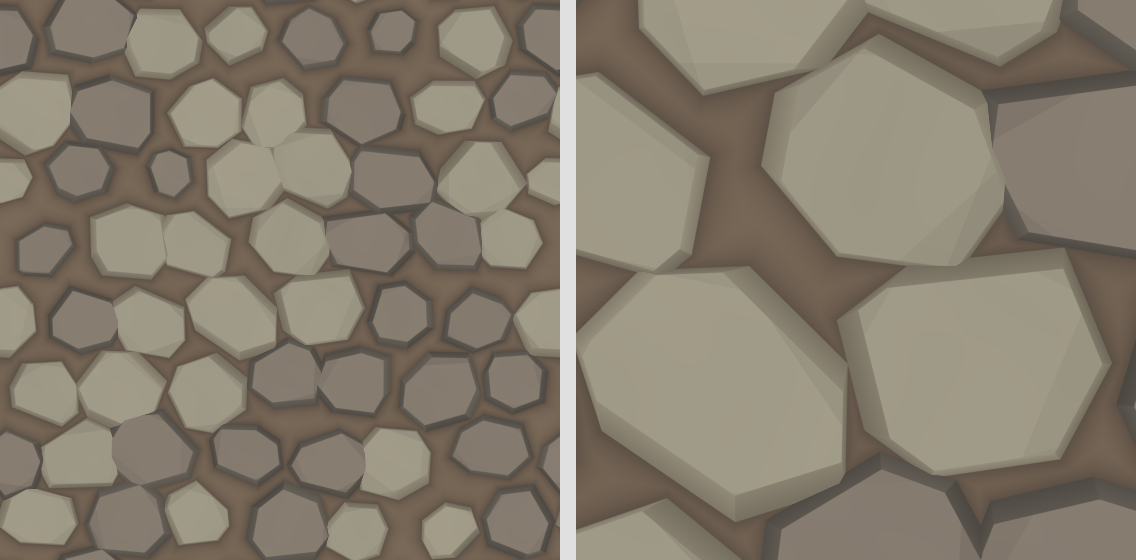
Left: the whole. Right: its middle third, enlarged.
This texture is drawn by a WebGL 2 fragment shader. Its source:

```glsl
#version 300 es
precision highp float;
// Tiling paving of faceted light and dark stones set in brown earth.

uniform vec2 u_resolution;
out vec4 fragColor;

const vec2  GRID = vec2(7.0, 8.0);            // stones per tile; the row count must be even
const float JITTER = 0.32;                    // scatter of the centres, in cells
const vec2  STONE_RADII = vec2(0.074, 0.063);
const float SMALLEST = 0.58;
const float LARGEST = 1.08;
const float MAX_TILT = 0.6;
const float DARK_SHARE = 0.49;
const int   SIDES = 7;
const int   CHIPS = 5;
const float SHADOW_REACH = 0.022;

const vec3 LIGHT_TOP = vec3(0.625, 0.602, 0.530);
const vec3 LIGHT_RIM = vec3(0.525, 0.497, 0.432);
const vec3 DARK_TOP = vec3(0.525, 0.483, 0.437);
const vec3 DARK_RIM = vec3(0.358, 0.338, 0.308);
const vec3 EARTH = vec3(0.477, 0.412, 0.345);
const vec3 EARTH_SHADOW = vec3(0.365, 0.315, 0.270);

const float TAU = 6.28318;

float hash(vec2 cell, float salt) {
    vec3 p = fract(vec3(cell, salt) * vec3(0.1031, 0.1030, 0.0973) + 0.137);
    p += dot(p, p.yzx + 33.33);
    return fract((p.x + p.y) * p.z);
}

vec2 direction(float angle) {
    return vec2(cos(angle), sin(angle));
}

// Layered sines with whole frequencies, so they wrap over the tile.
float mottle(vec2 uv) {
    vec2 t = uv * TAU;
    return 0.4 * sin(3.0 * t.x + 2.0 * t.y + sin(4.0 * t.y))
         + 0.3 * sin(5.0 * t.y - 4.0 * t.x + 2.0 * sin(3.0 * t.x))
         + 0.3 * sin(11.0 * t.x + 7.0 * t.y + 2.0 * sin(6.0 * t.y));
}

// Colour of one stone in rgb, signed distance to its outline in a.
vec4 stone(vec2 p, vec2 id, float px) {
    float size = mix(SMALLEST, LARGEST, sqrt(hash(id, 3.0)));
    vec2 radii = STONE_RADII * size;
    radii *= 1.0 + vec2(0.10, -0.10) * (hash(id, 4.0) * 2.0 - 1.0);
    float tilt = (hash(id, 5.0) * 2.0 - 1.0) * MAX_TILT;
    float c = cos(tilt), s = sin(tilt);
    p = mat2(c, -s, s, c) * p;

    bool dark = hash(id, 6.0) < DARK_SHARE;
    vec3 top = dark ? DARK_TOP : LIGHT_TOP;
    vec3 rim = dark ? DARK_RIM : LIGHT_RIM;
    vec3 color = top * (1.0 + 0.03 * (hash(id, 7.0) - 0.5));

    // Shallow chips on the top face
    for (int i = 0; i < CHIPS; i++) {
        float salt = 10.0 + float(i) * 3.0;
        vec2 n = direction(TAU * (float(i) + hash(id, salt)) / float(CHIPS));
        float reach = length(radii * n) * mix(0.70, 1.0, hash(id, salt + 1.0));
        float shade = 1.0 - mix(0.01, 0.08, hash(id, salt + 2.0));
        color *= mix(1.0, shade, smoothstep(-px, px, dot(p, n) - reach));
    }

    // Side planes give the outline; the lowest one shows as the bevel
    float height = 1.0;
    float outline = -1.0;
    float spin = hash(id, 8.0);
    for (int i = 0; i < SIDES; i++) {
        float salt = 40.0 + float(i) * 4.0;
        float turn = float(i) + spin + 0.5 * hash(id, salt);
        vec2 n = direction(TAU * turn / float(SIDES));
        float reach = length(radii * n) * mix(0.91, 1.07, hash(id, salt + 1.0));
        float d = dot(p, n) - reach;
        float spread = hash(id, salt + 2.0);
        float width = radii.y * (dark ? mix(0.09, 0.22, spread) : mix(0.04, 0.28, spread * spread));
        float sideHeight = -d / width;
        float shade = 1.0 + 0.18 * (hash(id, salt + 3.0) - 0.5);
        shade *= mix(0.90, 1.04, clamp(sideHeight, 0.0, 1.0));
        float aa = px / width;
        color = mix(color, rim * shade, smoothstep(-aa, aa, height - sideHeight));
        height = min(height, sideHeight);
        outline = max(outline, d);
    }
    return vec4(color, outline);
}

void main() {
    vec2 uv = gl_FragCoord.xy / u_resolution;
    float px = 0.8 / min(u_resolution.x, u_resolution.y);

    // Nearest stone of the surrounding cells; odd rows shift by half a cell
    float nearest = 1.0;
    vec3 stones = vec3(0.0);
    float row = floor(uv.y * GRID.y);
    for (int j = -1; j <= 1; j++) {
        float y = row + float(j);
        float shift = 0.5 * mod(y, 2.0);
        float column = floor(uv.x * GRID.x - shift);
        for (int i = -1; i <= 1; i++) {
            vec2 cell = vec2(column + float(i), y);
            vec2 id = mod(cell, GRID);
            vec2 scatter = (vec2(hash(id, 1.0), hash(id, 2.0)) - 0.5) * JITTER;
            vec2 center = (cell + 0.5 + vec2(shift, 0.0) + scatter) / GRID;
            vec4 candidate = stone(uv - center, id, px);
            stones = mix(stones, candidate.rgb, smoothstep(-px, px, nearest - candidate.a));
            nearest = min(nearest, candidate.a);
        }
    }

    // Earth darkens softly towards the stones
    float grain = mottle(uv);
    float shadow = exp(-max(nearest, 0.0) * 2.0 / SHADOW_REACH);
    vec3 earth = mix(EARTH, EARTH_SHADOW, shadow) * (1.0 + 0.025 * grain);
    vec3 color = mix(earth, stones * (1.0 + 0.008 * grain), smoothstep(px, -px, nearest));
    fragColor = vec4(color, 1.0);
}
```
